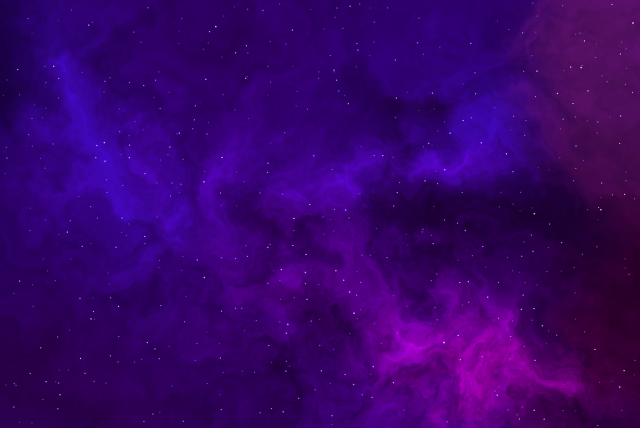
Give the GLSL for this texture, as a Shadertoy shader.

```glsl
const vec3 INDIGO  = vec3(0.175, 0.0, 0.42);
const vec3 DUSK    = vec3(0.165, 0.0, 0.30);
const vec3 NAVY    = vec3(0.09, 0.0, 0.24);
const vec3 PURPLE  = vec3(0.32, 0.0, 0.53);
const vec3 VIOLET  = vec3(0.32, 0.01, 0.74);
const vec3 BLUE    = vec3(0.23, 0.03, 0.72);
const vec3 MAGENTA = vec3(0.56, 0.0, 0.62);
const vec3 PLUM    = vec3(0.34, 0.06, 0.40);
const vec3 MAROON  = vec3(0.20, 0.0, 0.19);
const vec3 DUST    = vec3(0.11, 0.0, 0.20);

vec3 hash3(vec2 cell) {
    vec3 h = fract(cell.xyx * vec3(0.1031, 0.1030, 0.0973));
    h += dot(h, h.yxz + 33.33);
    return fract((h.xxy + h.yzz) * h.zyx);
}

float cornerSlope(vec2 cell, vec2 offset) {
    float angle = 6.2832 * hash3(cell).x;
    return dot(vec2(cos(angle), sin(angle)), offset);
}

float gradientNoise(vec2 p) {
    vec2 i = floor(p), f = fract(p);
    vec2 u = f * f * f * (f * (f * 6.0 - 15.0) + 10.0);
    vec2 e = vec2(1.0, 0.0);
    float low = mix(cornerSlope(i, f), cornerSlope(i + e, f - e), u.x);
    float high = mix(cornerSlope(i + e.yx, f - e.yx), cornerSlope(i + 1.0, f - 1.0), u.x);
    return mix(low, high, u.y);
}

float fbm(vec2 p, float gain) {
    float sum = 0.0, amplitude = 1.0;
    for (int i = 0; i < 6; i++) {
        sum += amplitude * gradientNoise(p);
        p = mat2(1.6, 1.2, -1.2, 1.6) * p + 17.3;
        amplitude *= gain;
    }
    return sum;
}

// Soft ellipse whose first radius lies along the given angle
float blob(vec2 p, vec2 centre, vec2 radius, float angle) {
    vec2 d = p - centre;
    float c = cos(angle), s = sin(angle);
    vec2 q = vec2(c * d.x + s * d.y, c * d.y - s * d.x) / radius;
    return exp(-dot(q, q));
}

vec3 tint(vec3 colour, vec3 target, float amount) {
    return mix(colour, target, clamp(amount, 0.0, 1.0));
}

// Sparse pinpoints, one candidate in each grid cell
vec3 stars(vec2 p, float cells, float share, float radius) {
    vec2 cell = floor(p * cells);
    vec3 h = hash3(cell + 71.0);
    vec3 kind = hash3(cell + 213.0);
    vec2 offset = fract(p * cells) - mix(vec2(0.2), vec2(0.8), h.xy);
    float spot = smoothstep(radius, 0.0, length(offset) / cells);
    float light = step(h.z, share) * mix(0.2, 0.9, kind.x * kind.x);
    return spot * light * mix(vec3(0.55, 0.7, 1.0), vec3(1.0, 0.8, 0.9), kind.y);
}

vec3 nebula(vec2 p) {
    vec2 drift = vec2(fbm(p * 3.0 + 4.0, 0.55), fbm(p * 3.0 + 39.0, 0.55));
    vec2 w = p + 0.09 * drift;
    float cloud = fbm(p * 4.0 + 1.3 * drift + 8.0, 0.58);
    float wisps = 1.0 + 0.9 * cloud;

    // Broad background
    vec3 colour = tint(INDIGO, DUSK, 1.1 * blob(w, vec2(0.15, 0.05), vec2(0.55, 0.28), -0.2));
    colour = tint(colour, DUSK, 0.5 * blob(w, vec2(0.52, 0.93), vec2(0.25, 0.17), 0.0));
    colour = tint(colour, NAVY, blob(w, vec2(-0.02, 0.85), vec2(0.30, 0.09), 1.57));
    colour = tint(colour, PURPLE, 0.9 * wisps * blob(w, vec2(0.88, 0.26), vec2(0.50, 0.26), -0.5));

    // Blue and violet light
    colour = tint(colour, BLUE, 0.45 * wisps * blob(w, vec2(0.22, 0.66), vec2(0.34, 0.13), -1.2));
    colour = tint(colour, BLUE, 0.55 * wisps * blob(w, vec2(0.19, 0.71), vec2(0.19, 0.025), -1.24));
    colour = tint(colour, BLUE, 0.50 * wisps * blob(w, vec2(0.40, 0.56), vec2(0.09, 0.03), 1.5));
    colour = tint(colour, VIOLET, 0.50 * wisps * blob(w, vec2(0.60, 0.58), vec2(0.34, 0.11), -0.1));
    colour = tint(colour, VIOLET, 0.40 * wisps * blob(w, vec2(0.85, 0.55), vec2(0.13, 0.08), 0.3));
    colour = tint(colour, BLUE, 0.45 * wisps * blob(w, vec2(1.15, 0.68), vec2(0.22, 0.18), 0.4));
    colour = tint(colour, VIOLET, 0.90 * wisps * blob(w, vec2(1.06, 0.58), vec2(0.12, 0.065), -0.2));

    // Warm right side
    float warm = smoothstep(1.16, 1.38, w.x + 0.06 * cloud);
    colour = tint(colour, mix(MAROON, PLUM, smoothstep(0.35, 0.85, w.y)), warm);
    colour = tint(colour, MAGENTA, 0.80 * wisps * blob(w, vec2(1.17, 0.12), vec2(0.27, 0.14), -0.25));
    colour = tint(colour, MAGENTA, 0.45 * wisps * blob(w, vec2(1.25, 0.14), vec2(0.10, 0.07), -0.5));

    // Dark dust lanes
    float dust = 0.95 * blob(w, vec2(1.09, 0.43), vec2(0.18, 0.10), -0.25);
    dust += 0.90 * blob(w, vec2(1.29, 0.50), vec2(0.13, 0.09), -0.9);
    dust += 0.55 * blob(w, vec2(0.94, 0.62), vec2(0.12, 0.04), 1.5);
    dust += 0.60 * blob(w, vec2(1.00, 0.77), vec2(0.13, 0.05), 0.0);
    dust += 0.55 * blob(w, vec2(0.66, 0.48), vec2(0.14, 0.07), -0.4);
    dust += 0.70 * blob(w, vec2(0.76, 0.26), vec2(0.13, 0.04), -0.65);
    dust += 0.55 * blob(w, vec2(0.63, 0.12), vec2(0.15, 0.06), -1.1);
    dust += 0.70 * blob(w, vec2(1.40, 0.03), vec2(0.13, 0.07), 0.2);
    colour = tint(colour, DUST, dust * (1.0 - 0.5 * cloud));

    // Fine mottling, strongest in the lower clouds
    float mottle = fbm(p * 13.0 + 2.0 * drift, 0.6);
    float rough = 0.10 + 0.28 * blob(p, vec2(1.0, 0.2), vec2(0.5, 0.28), -0.3);
    return colour * (1.0 + 0.22 * cloud + rough * mottle);
}

void mainImage(out vec4 fragColor, in vec2 fragCoord) {
    vec2 p = fragCoord / iResolution.y;
    vec3 colour = nebula(p);
    colour += stars(p, 34.0, 0.24, 0.0028);
    colour += stars(p + 5.3, 19.0, 0.12, 0.0034);
    fragColor = vec4(clamp(colour, 0.0, 1.0), 1.0);
}
```
